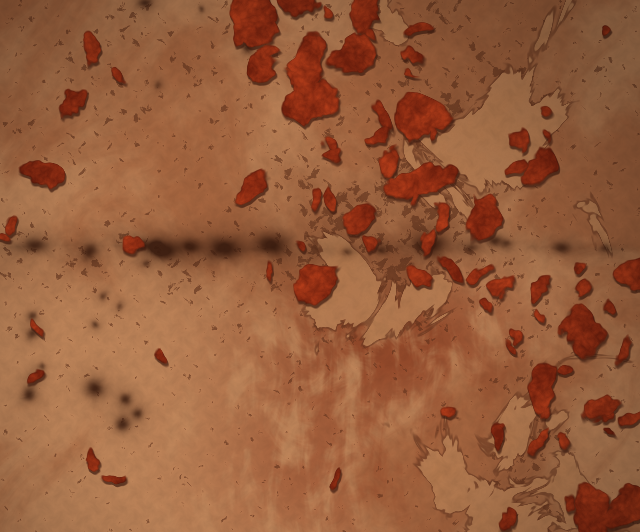
A Shadertoy shader for this texture:

```glsl
// Weathered plaster wall: tan ground with grime, red wash, peeled cream patches,
// a creased line of soft mould, and flakes of old red paint along a diagonal.
// Layered sines shape the stains and edges; cellular noise crinkles the paint.

float hash(vec2 p) {
    vec3 q = fract(p.xyx * 0.1031);
    q += dot(q, q.yzx + 33.33);
    return fract((q.x + q.y) * q.z);
}

vec2 hash2(vec2 p) { return vec2(hash(p), hash(p + 47.3)); }

mat2 rotation(float a) { return mat2(cos(a), sin(a), -sin(a), cos(a)); }

// Warped, rotated sine octaves, roughly -0.8 to 0.8
float layeredSines(vec2 p, int octaves) {
    float sum = 0.0, gain = 0.5;
    for (int i = 0; i < octaves; i++) {
        p += 0.5 * sin(p.yx * 1.1 + float(i) * 2.1);
        sum += gain * sin(p.x) * sin(p.y + 1.7);
        p = 1.96 * rotation(0.68) * p + 3.7;
        gain *= 0.58;
    }
    return sum;
}

// Distances to the nearest and second nearest cell points
vec2 cellular(vec2 p) {
    vec2 cell = floor(p), nearest = vec2(8.0);
    for (int j = -1; j <= 1; j++)
    for (int i = -1; i <= 1; i++) {
        vec2 id = cell + vec2(i, j);
        float d = length(id + hash2(id) - p);
        nearest = d < nearest.x ? vec2(d, nearest.x) : vec2(nearest.x, min(nearest.y, d));
    }
    return nearest;
}

// Soft elliptical region of influence
float zone(vec2 p, vec2 centre, vec2 radius) {
    vec2 q = (p - centre) / radius;
    return exp(-dot(q, q));
}

float segmentDistance(vec2 p, vec2 a, vec2 b) {
    vec2 ab = b - a;
    return length(p - a - ab * clamp(dot(p - a, ab) / dot(ab, ab), 0.0, 1.0));
}

// Distance to scattered flakes, crowded along the diagonal
float flakeLayer(vec2 p, float size, float cover) {
    vec2 grid = p / size, cell = floor(grid);
    float d = 1.0;
    for (int j = -1; j <= 1; j++)
    for (int i = -1; i <= 1; i++) {
        vec2 id = cell + vec2(i, j);
        vec2 centre = id + 0.25 + 0.5 * hash2(id);
        float band = segmentDistance(centre * size, vec2(0.53, 1.0), vec2(1.12, 0.2)) / 0.15;
        float chance = cover * exp(-band * band) + 0.03;
        if (hash(id + size * 91.0) < chance) {
            vec2 q = rotation(6.28 * hash(id + 17.0)) * (grid - centre);
            d = min(d, length(q * vec2(0.8, 1.35)) - mix(0.22, 0.5, hash(id + 5.0)));
        }
    }
    return d * size;
}

float paintFlakes(vec2 p) {
    vec2 crag = vec2(layeredSines(p * 24.0, 4), layeredSines(p * 24.0 + 9.0, 4));
    p += 0.024 * crag;
    return min(flakeLayer(p, 0.105, 0.62), flakeLayer(p, 0.04, 0.22));
}

// Soft dark spots: some strung on the crease, the rest in loose clusters
float mould(vec2 p, float creaseY) {
    float sum = 0.0;
    for (int i = 0; i < 36; i++) {
        vec2 r = hash2(vec2(float(i), 3.0));
        float s = hash(vec2(float(i), 8.0));
        vec2 home = i % 3 == 0 ? vec2(0.42, 0.93) : vec2(0.15, 0.36);
        vec2 centre = i < 14 ? vec2(1.2 * r.x, creaseY + 0.02 * (r.y - 0.5))
                             : home + (r - 0.5) * vec2(0.3, 0.4);
        vec2 radius = mix(0.006, 0.021, s * s) * vec2(i < 14 ? 1.5 : 1.0, 1.0);
        sum += mix(0.35, 0.8, s) * zone(p, centre, radius) + 0.16 * zone(p, centre, radius * 2.4);
    }
    return min(sum, 0.88);
}

void mainImage(out vec4 fragColor, in vec2 fragCoord) {
    vec2 p = fragCoord / iResolution.y;
    float soft = max(1.2 / iResolution.y, 0.002);
    float broad = layeredSines(p * 7.0 + 2.0, 7);
    float medium = layeredSines(p * 32.0, 5);
    float grain = layeredSines(p * 130.0, 4);

    // Plaster ground, cleaner at the lower left
    float grime = zone(p, vec2(0.66, 0.53), vec2(0.2, 0.17)) + 0.85 * zone(p, vec2(0.88, 0.83), vec2(0.2, 0.25))
                + zone(p, vec2(0.98, 0.12), vec2(0.09, 0.2)) + 0.45 * zone(p, vec2(0.28, 0.85), vec2(0.27, 0.2))
                + 0.6 * zone(p, vec2(0.2, 0.5), vec2(0.3, 0.08));
    grime = clamp(grime * (0.8 + 0.9 * broad + 0.4 * medium), 0.0, 1.0);
    float clean = broad + 0.6 * zone(p, vec2(0.25, 0.25), vec2(0.4, 0.35)) - 0.5 * grime;
    vec3 color = mix(vec3(0.63, 0.385, 0.24), vec3(0.725, 0.505, 0.34), smoothstep(-0.5, 0.3, clean));

    // Red wash with faint vertical streaks
    float streaks = layeredSines(p * vec2(60.0, 14.0), 4);
    float wash = zone(p, vec2(0.74, 0.36), vec2(0.24, 0.13)) + 0.6 * zone(p, vec2(0.6, 0.12), vec2(0.2, 0.17));
    wash *= smoothstep(-0.35, 0.4, 0.5 * medium + 0.5 * streaks + 0.4 * broad + 0.1);
    color = mix(color, vec3(0.54, 0.235, 0.125), 0.85 * min(wash, 1.0));

    // Grime tint and fine dark specks
    color = mix(color, vec3(0.52, 0.31, 0.19), 0.45 * grime);
    float limit = mix(0.6, 0.02, grime);
    float specks = smoothstep(limit, limit + 0.3, grain + 0.35 * medium);
    color = mix(color, vec3(0.35, 0.18, 0.1), 0.62 * specks);

    // Peeled cream patches with a dark torn rim
    float peel = layeredSines(p * 9.0 + 5.5, 6) + 0.25 * smoothstep(0.45, 0.9, p.x) - 0.5;
    peel -= 0.5 * (1.0 - smoothstep(0.45, 0.6, p.x));
    float rim = smoothstep(-0.07, -0.01, peel) * (1.0 - smoothstep(0.0, 0.03, peel));
    color = mix(color, vec3(0.7, 0.48, 0.315) + 0.02 * medium, 0.9 * smoothstep(-0.01, 0.025, peel));
    color = mix(color, vec3(0.36, 0.18, 0.1), 0.5 * rim);

    // Crease and mould
    float creaseY = 0.535 + 0.004 * sin(p.x * 9.0);
    color *= 1.0 - 0.16 * exp(-abs(p.y - creaseY) / 0.02) * (0.7 + 0.8 * medium);
    color = mix(color, vec3(0.2, 0.09, 0.045), mould(p + 0.005 * medium, creaseY));

    // Red flakes with a shadow underneath and a crinkled face
    float flake = paintFlakes(p);
    float shadow = 1.0 - smoothstep(-0.002, 0.004, paintFlakes(p + vec2(-0.002, 0.005)));
    color = mix(color, vec3(0.24, 0.1, 0.055), 0.7 * shadow);
    vec2 wrinkle = cellular(p * 75.0 + 0.6 * medium);
    float face = 0.5 + 0.6 * medium + 0.35 * (wrinkle.y - wrinkle.x - 0.3) + 0.25 * grain;
    vec3 paint = mix(vec3(0.45, 0.125, 0.05), vec3(0.67, 0.225, 0.095), clamp(face, 0.0, 1.0));
    paint *= mix(0.8, 1.0, smoothstep(0.0, 0.005, -flake));
    color = mix(color, paint, 1.0 - smoothstep(-soft, soft, flake));

    // Paper tooth and lamplight falloff
    color *= 1.0 + 0.05 * grain;
    color *= 1.0 - 0.3 * smoothstep(0.35, 0.9, length(p - vec2(0.52, 0.4)));
    fragColor = vec4(color, 1.0);
}
```
